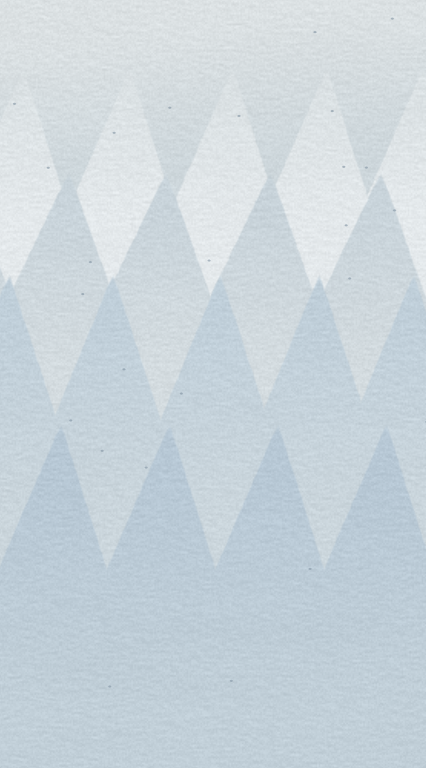
Give the GLSL for this background, as a Shadertoy shader.

```glsl
// Layered rows of pale pointed trees fading into mist, printed on grainy paper.

// Lengths are in canvas heights; slopes are run over drop.
const float TIP_ROUND = 0.006;
const float SWAY = 0.0065;       // irregularity of the tree spacing
const float SWAY_RATE = 1.5;
const float EDGE_SOFT = 0.0011;
const float GRAIN = 0.040;
const float FIBRE = 0.028;
const float SPECK_CELL = 0.042;
const float SPECK_CHANCE = 0.10;

const vec3 SKY_TOP = vec3(0.860, 0.882, 0.890);
const vec3 SKY_LOW = vec3(0.805, 0.842, 0.860);
const vec3 SNOW_TIP = vec3(0.858, 0.883, 0.893);
const vec3 SNOW_LOW = vec3(0.893, 0.912, 0.922);
const vec3 MIST_TIP = vec3(0.785, 0.829, 0.856);
const vec3 MIST_LOW = vec3(0.828, 0.859, 0.874);
const vec3 HAZE_TIP = vec3(0.750, 0.810, 0.852);
const vec3 HAZE_LOW = vec3(0.795, 0.838, 0.862);
const vec3 NEAR_TIP = vec3(0.716, 0.782, 0.834);
const vec3 NEAR_LOW = vec3(0.755, 0.810, 0.845);
const vec3 SPECK_TINT = vec3(0.50, 0.57, 0.63);

float hash(vec2 p) {
    vec3 q = fract(vec3(p.xyx) * 0.1031);
    q += dot(q, q.yzx + 33.33);
    return fract((q.x + q.y) * q.z);
}

float noise(vec2 p) {
    vec2 i = floor(p), f = fract(p);
    f = f * f * (3.0 - 2.0 * f);
    return mix(mix(hash(i), hash(i + vec2(1, 0)), f.x),
               mix(hash(i + vec2(0, 1)), hash(i + vec2(1, 1)), f.x), f.y);
}

// Coverage of a row of trees; slopes holds the left and right flanks.
float treeRow(vec2 p, float start, float spacing, float tipY,
              vec2 slopes, float sway, float phase) {
    float first = floor((p.x - start) / spacing);
    float inside = -1.0;
    for (int k = -1; k <= 2; k++) {
        float i = first + float(k);
        float dx = p.x - start - spacing * i
                 - sway * cos(SWAY_RATE * (i - phase));
        float slope = dx < 0.0 ? slopes.x : slopes.y;
        float drop = length(vec2(dx / slope, TIP_ROUND)) - TIP_ROUND;
        inside = max(inside, (tipY - p.y - drop) * slope);
    }
    float soft = EDGE_SOFT + 0.6 / iResolution.y;
    return smoothstep(-soft, soft, inside);
}

// Colour fading from the tips of a row down to its foot.
vec3 fade(vec3 tip, vec3 low, float tipY, float lowY, float y) {
    return mix(tip, low, smoothstep(tipY, lowY, y));
}

// Small dark flecks scattered one per chosen cell.
float specks(vec2 p) {
    vec2 cell = floor(p / SPECK_CELL);
    vec2 centre = 0.15 + 0.7 * vec2(hash(cell + 7.1), hash(cell + 19.7));
    vec2 d = (fract(p / SPECK_CELL) - centre) * SPECK_CELL;
    float dots = 1.0 - smoothstep(0.0006, 0.0021, length(d * vec2(0.7, 1.0)));
    return dots * step(hash(cell + 3.3), SPECK_CHANCE);
}

// Signed paper relief: fine grain, short level fibres and broad blotches.
float paper(vec2 p) {
    float grain = noise(p * 500.0) - 0.5;
    vec2 q = p + 0.004 * noise(p * 60.0);
    float fibre = noise(q * vec2(110.0, 290.0))
                - noise((q + vec2(0.001, 0.003)) * vec2(110.0, 290.0));
    float blotch = noise(p * vec2(9.0, 28.0)) - 0.5;
    return GRAIN * grain + FIBRE * fibre + 0.010 * blotch;
}

void mainImage(out vec4 fragColor, in vec2 fragCoord) {
    vec2 p = fragCoord / iResolution.y;
    float across = fragCoord.x / iResolution.x;

    // Sky, slightly brighter on the left
    vec3 color = fade(SKY_TOP, SKY_LOW, 1.0, 0.76, p.y - 0.04 * (across - 0.5));

    // Rows of trees from far to near, edges roughened by the paper
    vec2 t = p + 0.0012 * (vec2(noise(p * 130.0), noise(p * 130.0 + 40.0)) - 0.5);
    float snow = treeRow(t, 0.0365, 0.1302, 0.906, vec2(0.435, 0.315), SWAY, 1.8);
    float mist = treeRow(t, 0.0859, 0.1354, 0.771, vec2(0.480, 0.355), SWAY, 3.594);
    float haze = treeRow(t, 0.0182, 0.1315, 0.638, vec2(0.410, 0.325), SWAY, 2.3);
    float near = treeRow(t, 0.0794, 0.1413, 0.4427, vec2(0.430, 0.315), 0.0, 0.0);
    color = mix(color, fade(SNOW_TIP, SNOW_LOW, 0.90, 0.68, p.y), snow);
    color = mix(color, fade(MIST_TIP, MIST_LOW, 0.77, 0.48, p.y), mist);
    color = mix(color, fade(HAZE_TIP, HAZE_LOW, 0.64, 0.27, p.y), haze);
    color = mix(color, fade(NEAR_TIP, NEAR_LOW, 0.44, 0.04, p.y), near);

    // Paper surface
    color += paper(p);
    color = mix(color, SPECK_TINT, 0.6 * specks(p));
    fragColor = vec4(color, 1.0);
}
```
